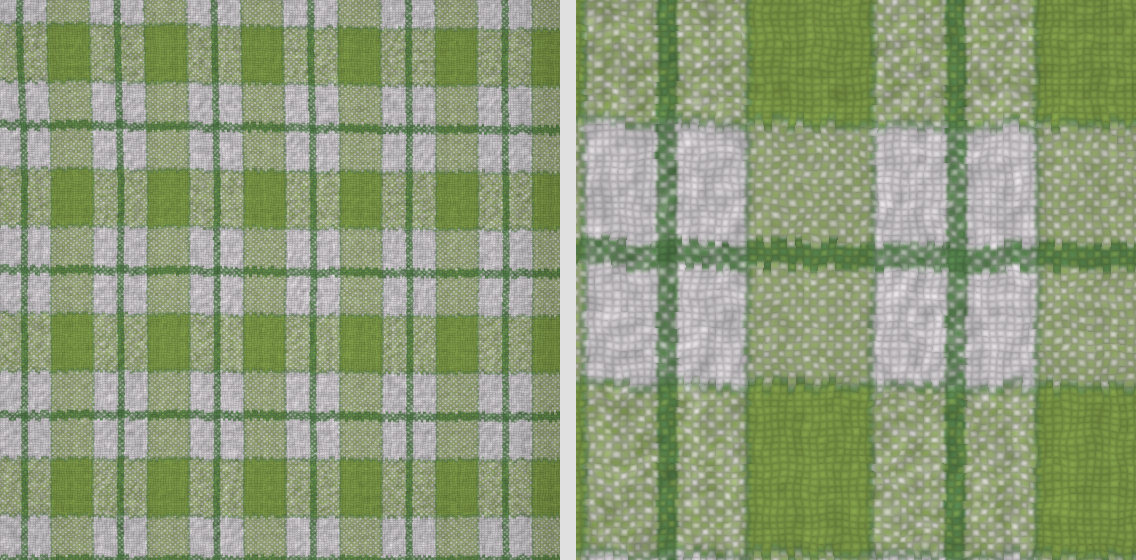
Left: the whole. Right: its middle third, enlarged.
A WebGL 1 fragment shader for this texture:

```glsl
precision highp float;
// Woven cotton plaid: green bands and thin dark lines on crinkled off-white cloth.

uniform vec2 u_resolution;

float hash(vec2 p) {
  return fract(sin(dot(p, vec2(127.1, 311.7))) * 43758.54);
}

vec2 gradient(vec2 p) {
  float a = 6.2832 * hash(p);
  return vec2(cos(a), sin(a));
}

float gradientNoise(vec2 p) {
  vec2 i = floor(p), f = fract(p);
  vec2 s = f * f * f * (f * (f * 6.0 - 15.0) + 10.0);
  vec2 e = vec2(1.0, 0.0);
  float low = mix(dot(gradient(i), f), dot(gradient(i + e.xy), f - e.xy), s.x);
  float high = mix(dot(gradient(i + e.yx), f - e.yx), dot(gradient(i + e.xx), f - e.xx), s.x);
  return mix(low, high, s.y);
}

// Soft stripe of the given half width, repeating once per unit.
float stripe(float phase, float center, float halfWidth) {
  float d = abs(fract(phase - center + 0.5) - 0.5);
  return 1.0 - smoothstep(halfWidth - 0.009, halfWidth + 0.009, d);
}

// Yarn along one direction: x = green band, y = dark line and band borders.
vec2 yarn(float phase, float bandWidth, float lineCenter, float lineHalf) {
  float band = stripe(phase, bandWidth * 0.5, bandWidth * 0.5);
  float line = stripe(phase, lineCenter, lineHalf);
  float border = max(stripe(phase, 0.0, 0.011), stripe(phase, bandWidth, 0.011));
  return vec2(band, max(line, 0.7 * border));
}

vec3 dye(vec2 amount) {
  vec3 offWhite = vec3(0.775, 0.76, 0.775);
  vec3 leafGreen = vec3(0.475, 0.585, 0.27);
  vec3 deepGreen = vec3(0.31, 0.475, 0.28);
  return mix(mix(offWhite, leafGreen, amount.x), deepGreen, amount.y);
}

void main() {
  vec2 uv = gl_FragCoord.xy / u_resolution;

  // Plaid phase, with the cloth pulled slightly out of square
  vec2 cloth = vec2(uv.x, 1.0 - uv.y);
  cloth.x += 0.009 * (1.0 - uv.x) * smoothstep(0.65, 1.0, uv.y);
  cloth.y -= 0.013 * uv.x * uv.y;
  cloth += 0.002 * vec2(gradientNoise(uv * 5.0), gradientNoise(uv * 5.0 + 31.0));
  vec2 phase = (cloth - vec2(0.092, 0.042)) * vec2(5.82, 3.86);

  // Thread grid, a little irregular
  vec2 thread = phase * vec2(36.0, 60.0);
  thread += 0.6 * vec2(gradientNoise(uv * 60.0), gradientNoise(uv * 60.0 + 17.0));
  vec2 id = floor(thread);

  // Yarn colours, with ragged crossings at the band borders
  vec2 ragged = vec2(0.012, 0.026) * (vec2(hash(id.yy + 3.0), hash(id.xx + 9.0)) - 0.5);
  vec2 warp = yarn(phase.x + ragged.x, 0.432, 0.720, 0.036);
  vec2 weft = yarn(phase.y + ragged.y, 0.392, 0.698, 0.030);

  // Plain weave, broken up by loose threads; the dark lines float on top
  float weave = sin(3.14159 * thread.x) * sin(3.14159 * thread.y);
  float loose = gradientNoise(thread * vec2(0.45, 0.7) + 5.0);
  float warpOnTop = 0.5 + 0.30 * weave + mix(0.38, 0.18, warp.x) * loose;
  warpOnTop += 0.2 * (warp.y - weft.y);
  vec3 color = mix(dye(weft), dye(warp), clamp(warpOnTop, 0.0, 1.0));

  // Rounded threads with uneven spinning
  color *= 0.86 + 0.16 * abs(weave);
  color *= 1.0 + 0.08 * (hash(id) - 0.5);
  color *= 1.0 + 0.05 * (hash(vec2(id.x, 5.0)) + hash(vec2(7.0, id.y)) - 1.0);

  // Diagonal crinkles, strongest between the vertical green bands
  vec2 diagonal = vec2(uv.x + uv.y, uv.x - uv.y);
  float crinkle = gradientNoise(diagonal * vec2(34.0, 85.0));
  crinkle += 0.8 * gradientNoise(uv * vec2(130.0, 95.0) + 11.0);
  color *= 1.0 + crinkle * mix(0.14, 0.05, warp.x);

  // Broad light, falling off toward the right and the corners
  vec2 fromCenter = uv - vec2(0.45, 0.5);
  color *= 1.02 - 0.12 * dot(fromCenter, fromCenter);
  color *= 1.0 - 0.05 * smoothstep(0.9, 1.0, uv.x);

  gl_FragColor = vec4(clamp(color, 0.0, 1.0), 1.0);
}
```
